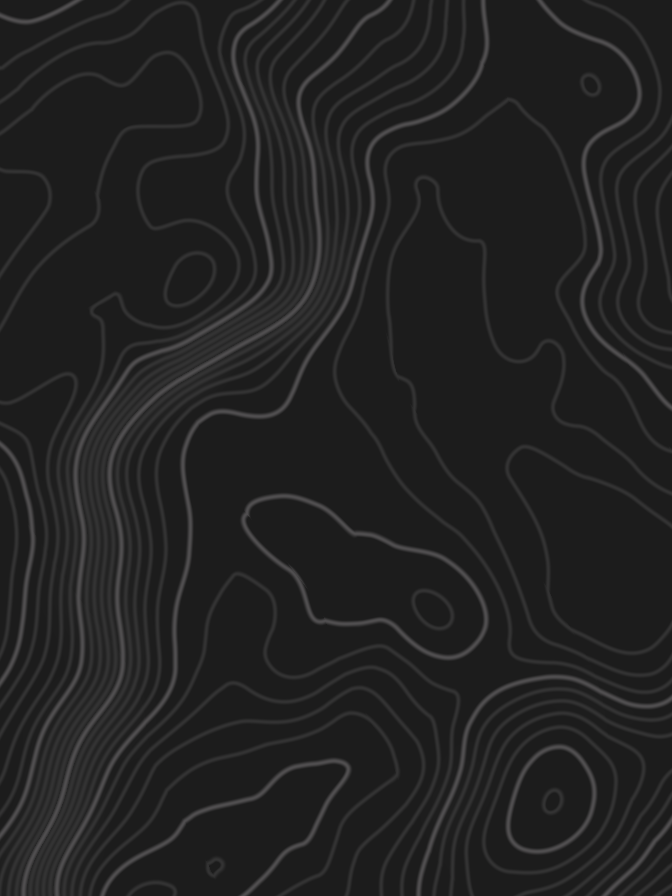
Write a Shadertoy shader that draws this background.

```glsl
vec2 hash2(vec2 cell) {
    vec2 k = vec2(dot(cell, vec2(127.1, 311.7)), dot(cell, vec2(269.5, 183.3)));
    return fract(sin(k) * 43758.5);
}

mat2 rotation(float angle) {
    float c = cos(angle), s = sin(angle);
    return mat2(c, s, -s, c);
}

// Layered sines that bend the coordinates
vec2 meander(vec2 p) {
    vec2 bend = 0.022 * sin(p.yx * vec2(10.0, 12.0) + vec2(0.7, 2.1));
    bend += 0.007 * sin(p.yx * vec2(29.0, 25.0) + p * 9.0);
    return p + bend;
}

// Cellular noise: one stretched, rotated hill or hollow per cell
float hills(vec2 p, float size, float seed) {
    vec2 q = p / size;
    vec2 home = floor(q);
    float sum = 0.0;
    for (int j = -1; j <= 1; j++) {
        for (int i = -1; i <= 1; i++) {
            vec2 cell = home + vec2(i, j);
            vec2 place = hash2(cell + seed);
            vec2 shape = hash2(cell + seed + 17.3);
            vec2 d = q - cell - mix(vec2(0.15), vec2(0.85), place);
            d = rotation(3.14159 * shape.x) * d;
            d *= vec2(1.0, 1.15 + 0.7 * shape.y);
            float dome = max(0.0, 1.0 - dot(d, d));
            float peak = mix(-0.55, 1.0, fract(shape.x * 7.0 + place.y));
            sum += peak * dome * dome;
        }
    }
    return sum;
}

// Steep winding slope running from the lower left to the top
float escarpment(vec2 p, float width) {
    float bend = 0.04 + 0.12 * smoothstep(0.0, 0.4, p.y);
    bend += 0.31 * smoothstep(0.56, 1.04, p.y);
    bend += 0.02 * sin(p.y * 9.0);
    return tanh((p.x - bend) / width);
}

// Terrain height, counted in contour levels
float terrain(vec2 p) {
    vec2 q = meander(p);
    float h = -7.0 * escarpment(q, 0.085);
    h += 8.5 * hills(q, 0.37, 4.0);
    h += 1.7 * hills(q, 0.16, 31.0);
    h += 0.9 * sin(q.x * 7.0 + 1.3) * sin(q.y * 6.0 + 0.4);
    h += 0.35 * abs(sin(q.x * 9.0 + q.y * 5.0));
    return h;
}

float slope(vec2 p, float h, float stepSize) {
    vec2 e = vec2(stepSize, 0.0);
    vec2 rise = vec2(terrain(p + e.xy), terrain(p + e.yx)) - h;
    return max(length(rise) / stepSize, 0.5);
}

float softLine(float dist, float reach, float pixel) {
    return 1.0 - smoothstep(0.0, max(reach, 1.5 * pixel), dist);
}

void mainImage(out vec4 fragColor, in vec2 fragCoord) {
    float pixel = 1.0 / iResolution.x;
    vec2 p = fragCoord * pixel;

    float h = terrain(p);
    float steepness = slope(p, h, 0.001);

    // Distance to the nearest contour; every fifth one is an index line
    float level = floor(h + 0.5);
    float dist = abs(h - level) / steepness;
    float index = 1.0 - step(0.5, mod(level, 5.0));

    vec3 ground = vec3(0.110);
    vec3 minorInk = vec3(0.200, 0.199, 0.200);
    vec3 indexInk = vec3(0.315, 0.308, 0.313);

    // Crowded contours lift the ground between them
    vec3 color = ground + 0.035 * smoothstep(45.0, 110.0, steepness);
    float line = softLine(dist, mix(0.0055, 0.0064, index), pixel);
    color = mix(color, mix(minorInk, indexInk, index), line);

    fragColor = vec4(color, 1.0);
}
```
